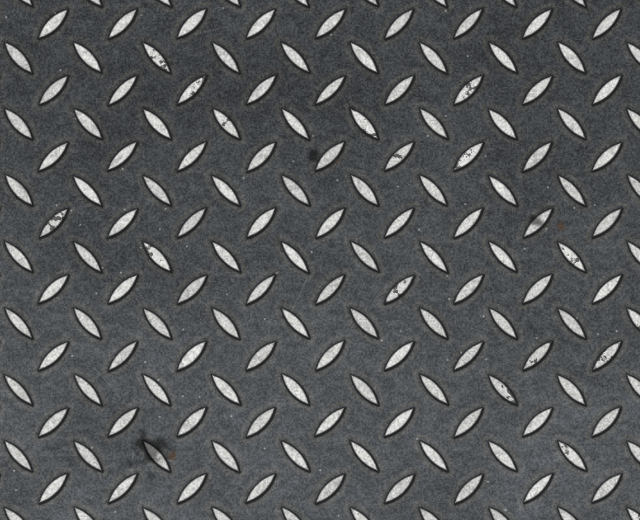
This texture is drawn by a Shadertoy shader. Its source:

```glsl
// Worn steel tread plate: two interleaved lattices of pointed, lens-shaped studs
// leaning in opposite directions over a grainy blue-grey sheet. Each stud is a
// vesica distance field; noise adds grain, dirt, dust, scratches and stains.

#define PITCH vec2(0.1330, 0.1277)     // stud spacing, in canvas heights
#define RISING_AT vec2(0.1026, 0.0609) // centre of one stud leaning right
#define FALLING_AT vec2(0.0353, 0.1234) // centre of one stud leaning left
#define HALF_LENGTH 0.0390
#define HALF_WIDTH 0.0104
#define OUTLINE 0.0026
#define GRAIN 0.085
#define STUD_LIGHT vec3(0.835, 0.835, 0.825)
#define STUD_EDGE vec3(0.62, 0.62, 0.615)
#define GROOVE vec3(0.12, 0.12, 0.118)
#define SHEET_TOP vec3(0.252, 0.262, 0.272)
#define SHEET_BOTTOM vec3(0.325, 0.337, 0.350)

float hash(vec2 p) {
    vec3 q = fract(vec3(p.xyx) * 0.1031);
    q += dot(q, q.yzx + 33.33);
    return fract((q.x + q.y) * q.z);
}

vec2 hash2(vec2 p) {
    return vec2(hash(p), hash(p + 57.3));
}

float noise(vec2 p) {
    vec2 i = floor(p), f = fract(p);
    f = f * f * (3.0 - 2.0 * f);
    return mix(mix(hash(i), hash(i + vec2(1, 0)), f.x),
               mix(hash(i + vec2(0, 1)), hash(i + vec2(1, 1)), f.x), f.y);
}

float fbm(vec2 p) {
    float sum = 0.0, gain = 0.5;
    for (int i = 0; i < 4; i++) {
        sum += gain * noise(p);
        p = mat2(1.6, 1.2, -1.2, 1.6) * p + 7.1;
        gain *= 0.5;
    }
    return sum;
}

// Signed distance to a lens with its points on the y axis
float lens(vec2 p, float halfLength, float halfWidth) {
    float r = (halfLength * halfLength + halfWidth * halfWidth) / (2.0 * halfWidth);
    float d = r - halfWidth;
    p = abs(p);
    return (p.y - halfLength) * d > p.x * halfLength
        ? length(p - vec2(0.0, halfLength))
        : length(p + vec2(d, 0.0)) - r;
}

// Bare metal: vertical shading, wrinkles and fine grain
vec3 sheet(vec2 p, float fine) {
    vec3 col = mix(SHEET_BOTTOM, SHEET_TOP, smoothstep(0.0, 1.0, p.y));
    float clouds = fbm(p * 6.0) - 0.47;
    float wrinkles = fbm(p * vec2(55.0, 95.0)) - 0.47;
    col *= 1.0 + 0.25 * clouds + 0.32 * wrinkles;
    return col + GRAIN * fine;
}

// Pale dust specks and faint scratches
vec3 addWear(vec3 col, vec2 p, float px) {
    vec2 cell = floor(p * 24.0);
    vec2 spot = 0.2 + 0.6 * hash2(cell + 11.0);
    float speck = length(fract(p * 24.0) - spot) / 24.0;
    float present = step(0.87, hash(cell + 91.0));
    col += 0.24 * present * (1.0 - smoothstep(0.0005, 0.0015 + px, speck));
    for (int i = 0; i < 6; i++) {
        vec2 seed = vec2(float(i) * 3.7, 21.0);
        vec2 q = p - hash2(seed) * vec2(1.23, 1.0);
        float a = 6.283 * hash(seed + 5.0);
        q = mat2(cos(a), sin(a), -sin(a), cos(a)) * q;
        float line = 1.0 - smoothstep(0.0, 0.0008 + px, abs(q.y + q.x * q.x));
        col += 0.06 * line * (1.0 - smoothstep(0.02, 0.05, abs(q.x)));
    }
    return col;
}

// Dark, ragged oil stains with a trace of rust
vec3 addStains(vec3 col, vec2 p) {
    float ragged = fbm(p * 48.0);
    for (int i = 0; i < 3; i++) {
        vec2 at = i == 0 ? vec2(0.29, 0.13) : hash2(vec2(float(i), 8.0)) * vec2(1.23, 1.0);
        float size = i == 0 ? 0.040 : 0.018;
        float d = length(p - at) / size + 1.6 * (ragged - 0.47);
        col *= 1.0 - 0.48 * (1.0 - smoothstep(0.3, 1.1, d));
        float rust = length(p - at - vec2(0.042, -0.007)) / 0.009 + 2.0 * (ragged - 0.47);
        col = mix(col, vec3(0.34, 0.25, 0.17), 0.5 * (1.0 - smoothstep(0.3, 1.0, rust)));
    }
    return col;
}

void mainImage(out vec4 fragColor, in vec2 fragCoord) {
    vec2 p = fragCoord / iResolution.y;
    float px = 1.0 / iResolution.y;
    float fine = noise(p * 290.0) + noise(p * 410.0 + 31.0) - 1.0;
    vec3 col = addWear(sheet(p, fine), p, px);

    for (int k = 0; k < 2; k++) {
        // Stud cell, with slight per-stud shift and size
        vec2 grid = (p - (k == 0 ? RISING_AT : FALLING_AT)) / PITCH + 0.5;
        vec2 id = floor(grid) + float(k) * 40.0 + 5.0;
        vec2 q = (fract(grid) - 0.5) * PITCH + 0.0016 * (hash2(id) - 0.5);
        float lean = (k == 0 ? -0.785 : 0.74) + 0.05 * (hash(id + 3.0) - 0.5);
        mat2 turn = mat2(cos(lean), -sin(lean), sin(lean), cos(lean));
        float width = HALF_WIDTH * mix(0.93, 1.07, hash(id + 9.0));
        float d = lens(turn * q, HALF_LENGTH, width);
        float shadow = lens(turn * (q - vec2(0.0012, -0.0016)), HALF_LENGTH, width);

        // Brownish worn halo and dark groove
        float ring = (d - 0.009) / 0.0045;
        col += vec3(0.050, 0.040, 0.022) * exp(-ring * ring);
        col *= 1.0 - 0.22 * exp(-max(d, 0.0) / 0.004);
        float groove = 1.0 - smoothstep(OUTLINE - px, OUTLINE + px, min(d + 0.0012, shadow));
        col = mix(col, GROOVE, 0.85 * groove);

        // Polished face, scuffed more heavily on a few studs
        vec3 face = mix(STUD_EDGE, STUD_LIGHT, smoothstep(0.0, 0.0045, -d));
        face *= mix(0.93, 1.03, hash(id + 17.0));
        face += 0.13 * fine;
        float dirt = smoothstep(0.52, 0.68, fbm(p * 100.0 + id));
        face *= 1.0 - dirt * mix(0.10, 0.55, step(0.90, hash(id + 29.0)));
        col = mix(col, face, 1.0 - smoothstep(-px, px, d + 0.0008));
    }
    fragColor = vec4(clamp(addStains(col, p), 0.0, 1.0), 1.0);
}
```
